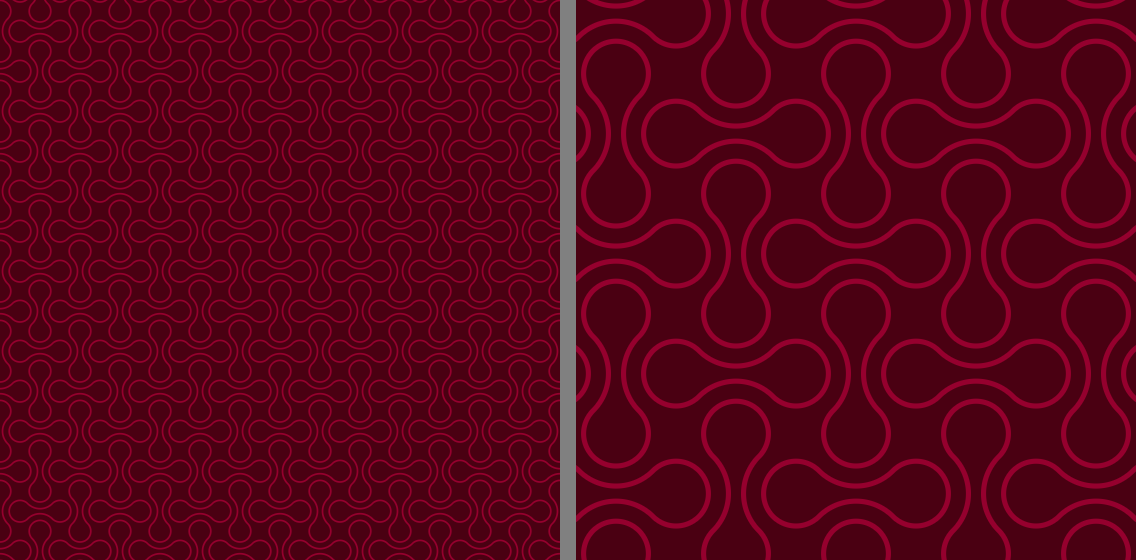
Left, the full canvas; right, a detail of the centre.
Reproduce this pattern procedurally as a Shadertoy shader.

```glsl
// Interlocking dumbbell outlines, alternately lying and standing on a checkerboard.
// Each outline is built from tangent arcs: round ends of radius END_R and a concave
// waist that runs concentric with the round end of the neighbouring dumbbell.

const float CELLS = 14.0;         // cells per side; even, so the checkerboard wraps
const float ROW_SHIFT = 0.22;     // vertical phase of the rows, in cells
const float END_R = 0.27;         // radius of the round ends, in cells
const float LINE_WIDTH = 0.0425;  // stroke width, in cells

const vec3 GROUND = vec3(0.29, 0.0, 0.07);
const vec3 STROKE = vec3(0.585, 0.0, 0.18);

// Centres of the round end and of the waist arc in the folded cell
const vec2 END_C = vec2(0.5, 0.0);
const vec2 WAIST_C = vec2(0.0, 0.5);

// Signed distance to a circle
float circle(vec2 p, vec2 centre, float radius) {
    return length(p - centre) - radius;
}

// Signed distance to a lying dumbbell; q is folded into the first quadrant
float dumbbell(vec2 q, float endR) {
    float waistR = distance(END_C, WAIST_C) - endR;  // keeps the arcs tangent
    return q.x + q.y < 0.5 ? -circle(q, WAIST_C, waistR) : circle(q, END_C, endR);
}

// Distance to the nearest outline, with p in cell units
float outlines(vec2 p, float endR) {
    vec2 cell = floor(p + 0.5);
    vec2 q = abs(p - cell);
    bool standing = mod(cell.x + cell.y, 2.0) > 0.5;
    q = standing ? q.yx : q;
    float own = abs(dumbbell(q, endR));
    float neighbour = abs(circle(q, WAIST_C, endR));
    return min(own, neighbour);
}

// Antialiased coverage of a stroke at distance d
float stroke(float d, float width, float pixel) {
    return clamp((0.5 * width - d) / pixel + 0.5, 0.0, 1.0);
}

void mainImage(out vec4 fragColor, in vec2 fragCoord) {
    vec2 p = CELLS * fragCoord / iResolution.xy - vec2(0.0, ROW_SHIFT);
    float pixel = CELLS / min(iResolution.x, iResolution.y);
    float ink = stroke(outlines(p, END_R), LINE_WIDTH, pixel);
    fragColor = vec4(mix(GROUND, STROKE, ink), 1.0);
}
```
